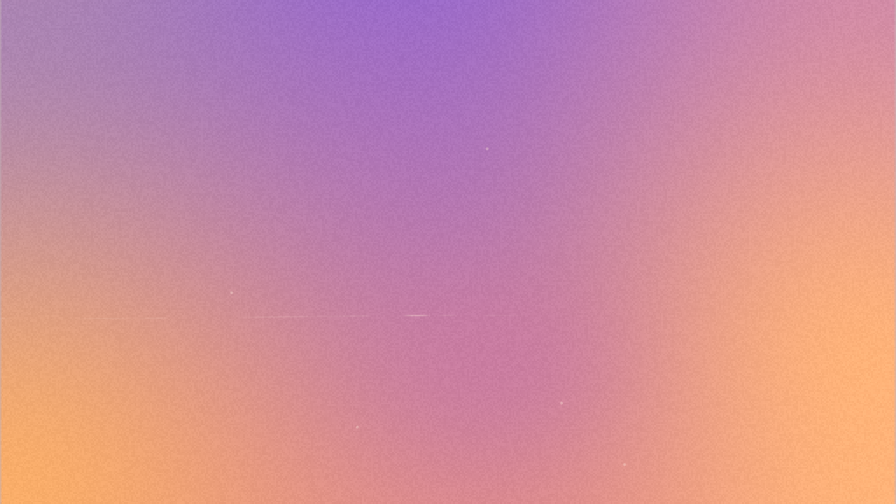
Give the GLSL for this background, as a Shadertoy shader.

```glsl
#define LEFT_TOP     vec3(0.67, 0.52, 0.70)
#define LEFT_BOTTOM  vec3(0.98, 0.68, 0.41)
#define MID_TOP      vec3(0.61, 0.42, 0.79)
#define MID_BOTTOM   vec3(0.86, 0.54, 0.56)
#define RIGHT_TOP    vec3(0.815, 0.54, 0.66)
#define RIGHT_BOTTOM vec3(1.00, 0.70, 0.47)
#define ROSE         vec3(0.79, 0.475, 0.635)
#define DUST_COLOR   vec3(1.00, 0.90, 0.85)
#define GRAIN_AMOUNT 0.035
#define GRAIN_CELLS  512.0
#define DUST_CELLS   14.0
#define DUST_CHANCE  0.08

// Sine-free hash, 0 to 1
float hash(vec2 p) {
    vec3 q = fract(vec3(p.xyx) * 0.1031);
    q += dot(q, q.yzx + 33.33);
    return fract((q.x + q.y) * q.z);
}

float valueNoise(vec2 p) {
    vec2 cell = floor(p), f = fract(p);
    f = f * f * (3.0 - 2.0 * f);
    float low = mix(hash(cell), hash(cell + vec2(1, 0)), f.x);
    float high = mix(hash(cell + vec2(0, 1)), hash(cell + vec2(1, 1)), f.x);
    return mix(low, high, f.y);
}

// Three vertical ramps, blended across a slightly leaning centre line
vec3 gradientField(vec2 uv) {
    float drop = 1.0 - uv.y;
    vec3 left = mix(LEFT_TOP, LEFT_BOTTOM, smoothstep(0.0, 1.0, drop));
    vec3 middle = mix(MID_TOP, MID_BOTTOM, drop);
    vec3 right = mix(RIGHT_TOP, RIGHT_BOTTOM, smoothstep(-0.1, 0.75, drop));

    float centre = mix(0.54, 0.46, uv.y);
    vec3 color = mix(left, middle, smoothstep(0.0, centre, uv.x));
    color = mix(color, right, smoothstep(centre, 0.98, uv.x));

    // Soft rose pool below the centre
    vec2 offset = (uv - vec2(0.56, 0.29)) / vec2(0.13, 0.17);
    return mix(color, ROSE, 0.6 * exp(-dot(offset, offset)));
}

// Sparse round specks, one per chosen cell
float dust(vec2 p) {
    vec2 cell = floor(p * DUST_CELLS);
    vec2 spot = 0.2 + 0.6 * vec2(hash(cell + 17.0), hash(cell + 59.0));
    float dist = length(fract(p * DUST_CELLS) - spot) / DUST_CELLS;
    float speck = 1.0 - smoothstep(0.0005, 0.0025, dist);
    return speck * step(1.0 - DUST_CHANCE, hash(cell + 5.0));
}

// Thin broken line with a brighter short stroke
float scratch(vec2 uv) {
    float lineY = 0.368 + 0.006 * smoothstep(0.1, 0.5, uv.x);
    float thin = 1.0 - smoothstep(0.0, 0.003, abs(uv.y - lineY));
    float broken = smoothstep(0.45, 0.8, valueNoise(vec2(uv.x * 40.0, 3.0)));
    float faint = 0.12 * broken * (1.0 - smoothstep(0.5, 0.62, uv.x));
    float stroke = 0.35 * (1.0 - smoothstep(0.005, 0.018, abs(uv.x - 0.465)));
    return thin * max(faint, stroke);
}

void mainImage(out vec4 fragColor, in vec2 fragCoord) {
    vec2 uv = fragCoord / iResolution.xy;
    vec2 p = fragCoord / iResolution.x;
    vec3 color = gradientField(uv);

    // Dust and scratch
    color = mix(color, DUST_COLOR, max(0.4 * dust(p), scratch(uv)));

    // Film grain
    color += GRAIN_AMOUNT * (hash(floor(p * GRAIN_CELLS)) - 0.5);

    // Pale hairline at the side edges
    float edge = min(uv.x, 1.0 - uv.x);
    color = mix(color, vec3(0.76, 0.69, 0.72), 0.5 * (1.0 - smoothstep(0.0008, 0.0024, edge)));

    fragColor = vec4(clamp(color, 0.0, 1.0), 1.0);
}
```
